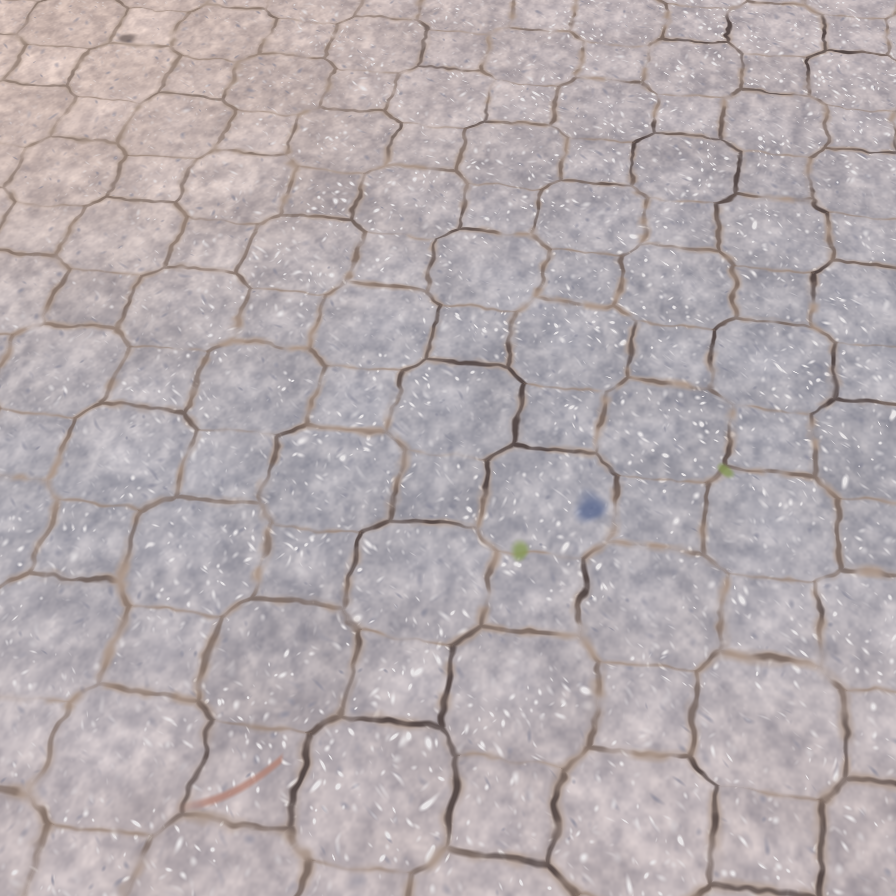
This texture is drawn by a three.js fragment shader. Its source:

```glsl
// Weathered keyhole pavers seen at an angle: octagons and squares alternate on a
// checkerboard, each octagon joined to the square below it by a faint groove.
// A projective map lays out the ground; hashed noise adds grain, chips and sand.
varying vec2 vUv;

// Rows of the ground-to-canvas projection
const vec3 PROJ_X = vec3(0.1341, 0.0534, 0.8594);
const vec3 PROJ_Y = vec3(-0.0189, 0.1365, 0.1927);
const vec3 PROJ_W = vec3(-0.0090, 0.0610, 1.0);

// Sizes in paver units: neighbouring centres are 1 apart
const float OCTAGON_HALF = 0.6;
const float SQUARE_HALF = 0.4;
const float JOINT_HALF = 0.008;
const float JOINT_SOFT = 0.028;
const float SAND_REACH = 0.085;
const float EDGE_WOBBLE = 0.075;

const vec3 STONE_COOL = vec3(0.662, 0.652, 0.682);
const vec3 STONE_ROSE = vec3(0.730, 0.688, 0.698);
const vec3 STONE_WARM = vec3(0.815, 0.730, 0.695);
const vec3 SAND = vec3(0.680, 0.605, 0.560);
const vec3 JOINT_DARK = vec3(0.310, 0.265, 0.260);
const vec3 JOINT_RUST = vec3(0.545, 0.465, 0.415);
const vec3 CHIP_LIGHT = vec3(0.915, 0.900, 0.905);
const vec3 CHIP_DARK = vec3(0.520, 0.520, 0.580);
const vec3 MOSS = vec3(0.520, 0.590, 0.330);
const vec3 BLUE_STAIN = vec3(0.360, 0.410, 0.550);
const vec3 TWIG = vec3(0.690, 0.510, 0.460);

float hash(vec2 p) {
  vec3 a = fract(vec3(p.xyx) * 0.1031);
  a += dot(a, a.yzx + 33.33);
  return fract((a.x + a.y) * a.z);
}

float noise(vec2 p) {
  vec2 i = floor(p), f = fract(p);
  f = f * f * (3.0 - 2.0 * f);
  return mix(mix(hash(i), hash(i + vec2(1.0, 0.0)), f.x),
             mix(hash(i + vec2(0.0, 1.0)), hash(i + 1.0), f.x), f.y);
}

float fbm(vec2 p) {
  float sum = 0.0, amp = 0.5;
  for (int k = 0; k < 3; k++) {
    sum += amp * noise(p);
    p = p * 2.03 + 17.3;
    amp *= 0.6;
  }
  return sum / 0.98;
}

// One jittered, slanted, soft chip per grid cell; most are faint, a few bright
float chips(vec2 p, float chance) {
  vec2 id = floor(p);
  vec2 jitter = vec2(hash(id + 3.7), hash(id + 9.1)) - 0.5;
  vec2 d = fract(p) - 0.5 - 0.3 * jitter;
  d.x += d.y * (1.4 * hash(id + 5.3) - 0.4);
  float size = mix(0.18, 0.4, hash(id + 21.9));
  float shape = 1.0 - smoothstep(0.0, size, length(d * vec2(1.3, 0.9)));
  float strength = hash(id + 13.1);
  return shape * step(hash(id), chance) * mix(0.25, 1.2, strength * strength);
}

float spot(vec2 p, vec2 centre, float radius) {
  return 1.0 - smoothstep(radius * 0.3, radius, length(p - centre));
}

void main() {
  // Canvas to ground: the adjugate of the projection
  vec3 ground = vUv.x * cross(PROJ_Y, PROJ_W) + vUv.y * cross(PROJ_W, PROJ_X)
              + cross(PROJ_X, PROJ_Y);
  vec2 p = ground.xy / ground.z;
  vec2 wobble = vec2(noise(p * 4.5), noise(p * 4.5 + 41.0)) - 0.5;
  vec2 ripple = vec2(noise(p * 13.0 + 7.0), noise(p * 13.0 + 66.0)) - 0.5;
  vec2 w = p + EDGE_WOBBLE * (wobble + 0.35 * ripple);

  // Nearest octagon, then the distances to open joints and to the groove
  vec2 st = floor(0.5 * vec2(w.x + w.y, w.x - w.y) + 0.5);
  vec2 id = vec2(st.x + st.y, st.x - st.y);
  vec2 q = w - id, a = abs(q);
  float joint = min(min(OCTAGON_HALF - a.x, OCTAGON_HALF - q.y),
                    (1.0 - a.x - a.y) * 0.7071);
  float groove = OCTAGON_HALF + q.y;
  if (max(a.x, a.y) > OCTAGON_HALF) {
    vec2 side = a.x > a.y ? vec2(sign(q.x), 0.0) : vec2(0.0, sign(q.y));
    id += side;
    q -= side;
    joint = min(SQUARE_HALF - abs(q.x), SQUARE_HALF + q.y);
    groove = SQUARE_HALF - q.y;
  }

  // Stone tint, broad staining and blotchy grain
  float warm = 1.0 - smoothstep(0.05, 0.75, length((vUv - vec2(0.0, 1.0)) * vec2(1.0, 1.25)));
  float rose = max(1.0 - smoothstep(0.05, 0.48, vUv.y), smoothstep(0.6, 1.0, vUv.y));
  vec3 colour = mix(mix(STONE_COOL, STONE_ROSE, rose), STONE_WARM, warm * 0.9);
  colour += 0.035 * (hash(id + 71.0) - 0.5) + 0.11 * (fbm(p * 1.5) - 0.5);
  float grain = fbm(p * vec2(8.0, 6.5)) - 0.5;
  colour += grain * vec3(0.27, 0.25, 0.22);
  colour += 0.03 * (1.0 - smoothstep(0.0, 0.45, length(q)));

  // Pale and dark aggregate, gathered in loose clusters
  float wear = mix(0.5, 1.0, smoothstep(0.0, 0.6, vUv.x + 0.3 * (1.0 - vUv.y)));
  wear *= (1.0 - 0.6 * warm) * mix(0.3, 1.5, smoothstep(0.2, 0.8, noise(p * 2.6 + 90.0)));
  vec2 drift = p + 0.12 * wobble;
  colour = mix(colour, CHIP_DARK, 0.55 * chips(drift * 6.0 + 5.5, 0.45));
  colour = mix(colour, CHIP_LIGHT, min(1.0, 1.1 * wear * chips(drift * 6.5, 0.5)));
  colour = mix(colour, CHIP_LIGHT, min(1.0, 1.1 * wear * chips(drift * 9.0 + 30.2, 0.5)));

  // Sandy fringes, broken open joints and shallow grooves
  float fade = mix(0.35, 1.0, smoothstep(0.15, 0.9, vUv.x + 0.6 * (1.0 - vUv.y)));
  float patchy = smoothstep(0.35, 0.7, noise(p * 1.7 + 8.0));
  float broken = smoothstep(0.25, 0.7, 0.6 * noise(p * 3.6 + 52.0) + 0.4 * noise(p * 9.0 + 23.0));
  float fringe = 1.0 - smoothstep(0.0, SAND_REACH, min(joint, groove + 0.03));
  float sandy = smoothstep(0.2, 0.8, noise(p * 7.0 + 3.0));
  colour = mix(colour, SAND, fringe * mix(0.2, 1.0, sandy));
  vec3 gap = mix(JOINT_RUST, JOINT_DARK, max(patchy, 0.55 * broken) * fade);
  float reach = JOINT_HALF * (0.3 + broken);
  float open = 1.0 - smoothstep(reach, reach + JOINT_SOFT, joint);
  float depth = mix(0.1, 0.95, broken) * mix(0.75, 1.0, patchy);
  colour = mix(colour, gap, open * max(depth, 0.7 * patchy) * mix(0.6, 1.0, fade));
  float shallow = 1.0 - smoothstep(0.0, JOINT_SOFT, groove);
  colour = mix(colour, JOINT_RUST, shallow * 0.4 * broken);

  // Moss, a blue stain, a dark chip and a fallen twig
  vec2 s = vUv + 0.012 * wobble;
  colour = mix(colour, MOSS, 0.75 * max(spot(s, vec2(0.58, 0.388), 0.015),
                                        spot(s, vec2(0.81, 0.473), 0.011)));
  colour = mix(colour, BLUE_STAIN, 0.8 * spot(s, vec2(0.656, 0.434), 0.025));
  colour = mix(colour, JOINT_DARK, 0.6 * spot(s * vec2(0.6, 1.0), vec2(0.083, 0.961), 0.008));
  float bend = vUv.x - 0.19;
  float twig = 1.0 - smoothstep(0.001, 0.008, abs(vUv.y - 0.099 - 3.5 * bend * bend));
  twig *= smoothstep(0.0, 0.05, bend) * (1.0 - smoothstep(0.122, 0.128, bend));
  colour = mix(colour, TWIG, 0.8 * twig);

  gl_FragColor = vec4(clamp(colour, 0.0, 1.0), 1.0);
}
```
